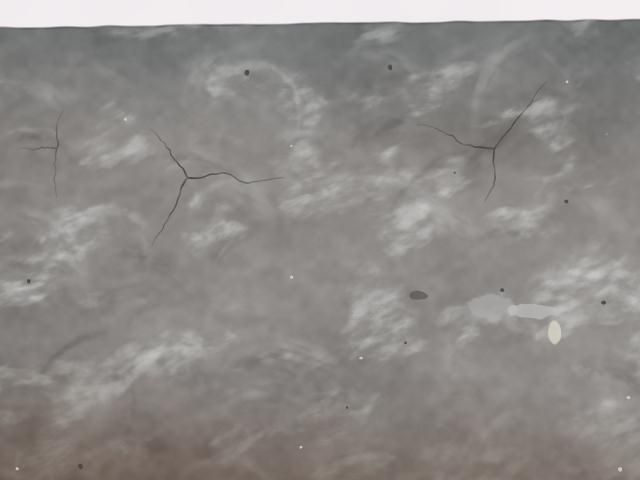
This texture is drawn by a Shadertoy shader. Its source:

```glsl
const vec3 WALL = vec3(0.95, 0.93, 0.94);
const vec3 SLATE = vec3(0.455, 0.465, 0.465);
const vec3 CEMENT = vec3(0.53, 0.517, 0.507);
const vec3 BROWN = vec3(0.455, 0.4, 0.365);
const vec3 CHALK = vec3(0.78, 0.78, 0.77);
const vec3 CREAM = vec3(0.86, 0.85, 0.79);
const vec3 CRACK = vec3(0.27, 0.25, 0.25);
const float WALL_LEFT = 0.943;
const float WALL_SLOPE = 0.013;
const float SOFT = 0.0026;
const int STROKES = 90;
const float STROKE_GAIN = 0.5;
const float SHADE_GAIN = 0.1;
const float RUBBED_GAIN = 0.52;
const float CLOUD_GAIN = 0.14;
const float MOTTLE_GAIN = 0.035;
const float GRAIN_GAIN = 0.014;
const float SPOT_CELLS = 9.0;

float hash(vec2 p) {
    return fract(sin(dot(p, vec2(127.1, 311.7))) * 43758.5453);
}

float noise(vec2 p) {
    vec2 i = floor(p), f = fract(p);
    f = f * f * (3.0 - 2.0 * f);
    return mix(mix(hash(i), hash(i + vec2(1, 0)), f.x),
               mix(hash(i + vec2(0, 1)), hash(i + vec2(1, 1)), f.x), f.y);
}

float fbm(vec2 p) {
    float sum = 0.0, gain = 0.5;
    for (int i = 0; i < 5; i++) {
        sum += gain * noise(p);
        p = mat2(1.6, 1.2, -1.2, 1.6) * p + 7.3;
        gain *= 0.5;
    }
    return sum;
}

// Trowel arcs streaked along their sweep: x is chalk, y is shade
vec2 trowelStrokes(vec2 p) {
    vec2 sum = vec2(0.0);
    p += 0.022 * vec2(noise(p * 7.0), noise(p * 7.0 + 31.0));
    for (int i = 0; i < STROKES; i++) {
        float k = float(i);
        vec2 centre = vec2(hash(vec2(k, 1.0)) * 1.5 - 0.08, hash(vec2(k, 2.0)) * 0.95 - 0.14);
        float radius = mix(0.07, 0.26, hash(vec2(k, 3.0)));
        float heading = mix(0.8, 2.5, hash(vec2(k, 4.0)));
        float width = mix(0.007, 0.03, pow(hash(vec2(k, 5.0)), 1.5));
        vec2 d = p - centre;
        float r = length(d);
        float turn = mod(atan(d.y, d.x) - heading + 3.14159, 6.28318) - 3.14159;
        float across = (r - radius) / width;
        float along = turn * radius / mix(0.035, 0.12, hash(vec2(k, 6.0)));
        float streak = noise(vec2(r * 75.0, turn * 4.0 + k * 9.0)) + 0.5 * noise(vec2(r * 150.0, turn * 9.0 + k));
        streak = 0.1 + 1.1 * smoothstep(0.3, 1.2, streak);
        float touch = mix(0.25, 1.3, hash(vec2(k, 7.0))) * streak * exp(-across * across - along * along);
        sum += i % 3 == 0 ? vec2(0.0, touch) : vec2(touch, 0.0);
    }
    return 1.0 - exp(-sum);
}

// Kinked hairline that tapers and fades from a to b
float crackArm(vec2 p, vec2 a, vec2 b) {
    vec2 ab = b - a;
    float t = clamp(dot(p - a, ab) / dot(ab, ab), 0.0, 1.0);
    vec2 normal = normalize(vec2(-ab.y, ab.x));
    float sway = (noise(vec2(t * 3.0, a.x * 50.0 + b.y * 90.0)) - 0.5) * 0.03
               + (noise(vec2(t * 13.0, b.x * 70.0)) - 0.5) * 0.005;
    float d = length(p - a - ab * t - normal * sway * sin(t * 3.14159));
    float width = mix(0.0006, 0.0, t);
    float broken = 0.45 + 0.55 * noise(p * 70.0);
    return (1.0 - smoothstep(width, width + SOFT, d)) * mix(1.0, 0.35, t) * broken;
}

float crackStar(vec2 p, vec2 hub, vec2 a, vec2 b, vec2 c) {
    return max(crackArm(p, hub, hub + a), max(crackArm(p, hub, hub + b), crackArm(p, hub, hub + c)));
}

// Ragged flake with a soft rim
float flake(vec2 p, vec2 centre, vec2 size) {
    float d = length((p - centre) / size) + 1.3 * (fbm(p * 28.0) - 0.5);
    return 1.0 - smoothstep(0.8, 1.1, d);
}

void mainImage(out vec4 fragColor, in vec2 fragCoord) {
    vec2 p = fragCoord / iResolution.y;

    // Cement, slate near the wall and brown at the foot
    float drift = 0.16 * (fbm(p * 3.0) - 0.5);
    vec3 color = mix(CEMENT, SLATE, smoothstep(0.68, 0.97, p.y + drift));
    color = mix(BROWN, color, smoothstep(-0.1, 0.33, p.y + drift + 0.06 * p.x));
    color += CLOUD_GAIN * (fbm(p * vec2(4.0, 5.5) + 4.0) - 0.46);

    // Chalk strokes, darker sweeps and rubbed patches
    vec2 bend = p + 0.05 * vec2(noise(p * 6.0 + 2.0), noise(p * 6.0 + 12.0));
    bend = mat2(0.94, -0.34, 0.34, 0.94) * bend;
    float rubbed = smoothstep(0.5, 0.66, fbm(bend * vec2(8.0, 14.0) + 19.0));
    rubbed *= 0.15 + 1.1 * smoothstep(0.2, 0.75, fbm(bend * vec2(26.0, 60.0)));
    float reach = smoothstep(-0.05, 0.4, p.y) * (1.0 - 0.5 * smoothstep(0.75, 0.95, p.y));
    vec2 strokes = trowelStrokes(p);
    float chalk = STROKE_GAIN * strokes.x + RUBBED_GAIN * rubbed;
    color -= SHADE_GAIN * strokes.y;
    color = mix(color, CHALK, clamp(chalk * mix(0.25, 1.0, reach), 0.0, 0.85));

    // Mottle and grain
    color += MOTTLE_GAIN * (noise(bend * vec2(28.0, 42.0) + 5.0) + noise(p * 60.0) - 1.0);
    color += GRAIN_GAIN * (noise(p * 140.0) - 0.5);

    // Scattered paint drops and pits
    vec2 cell = floor(p * SPOT_CELLS);
    vec2 jitter = 0.2 + 0.6 * vec2(hash(cell + 3.0), hash(cell + 8.0));
    float spotSize = mix(0.0005, 0.005, pow(hash(cell + 13.0), 2.0));
    float spotDist = length(p - (cell + jitter) / SPOT_CELLS) + 0.005 * (noise(p * 130.0) - 0.5);
    float spot = (1.0 - smoothstep(spotSize, spotSize + SOFT, spotDist)) * step(0.74, hash(cell + 21.0));
    color = mix(color, hash(cell + 34.0) > 0.5 ? CREAM : CRACK, spot * 0.8);

    // Worn flakes and a dark chip
    color = mix(color, CHALK * 0.88, 0.65 * flake(p, vec2(1.02, 0.36), vec2(0.046, 0.034)));
    color = mix(color, CHALK, 0.6 * flake(p, vec2(1.12, 0.352), vec2(0.055, 0.014)));
    color = mix(color, CREAM, 0.75 * flake(p, vec2(1.158, 0.305), vec2(0.013, 0.024)));
    color = mix(color, CRACK, 0.5 * flake(p, vec2(0.875, 0.385), vec2(0.021, 0.01)));

    // Branching cracks
    float cracks = crackStar(p, vec2(0.39, 0.63), vec2(-0.075, 0.1), vec2(-0.073, -0.14), vec2(0.2, 0.0));
    cracks = max(cracks, crackStar(p, vec2(1.03, 0.69), vec2(-0.16, 0.05), vec2(0.11, 0.14), vec2(-0.02, -0.11)));
    cracks = max(cracks, 0.7 * crackStar(p, vec2(0.118, 0.69), vec2(0.014, 0.08), vec2(0.0, -0.1), vec2(-0.08, 0.0)));
    color = mix(color, CRACK, cracks);

    // Pale wall with a shadowed joint
    float edge = p.y - WALL_LEFT - WALL_SLOPE * p.x - 0.003 * (noise(vec2(p.x * 22.0, 5.0)) - 0.5);
    float joint = exp(-pow((edge + 0.002) / 0.003, 2.0)) * noise(vec2(p.x * 35.0, 2.0));
    color = mix(color, CRACK, 0.45 * joint);
    vec3 wall = WALL + 0.015 * (noise(p * 9.0) - 0.5);
    color = mix(color, wall, smoothstep(-SOFT, SOFT, edge));
    fragColor = vec4(color, 1.0);
}
```
